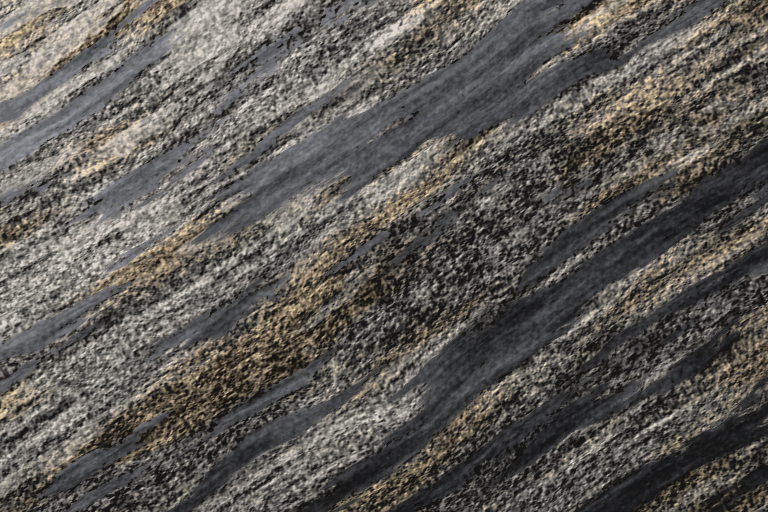
This texture is drawn by a WebGL 1 fragment shader. Its source:

```glsl
precision highp float;
uniform vec2 u_resolution;

#define STREAK_ANGLE 0.575
#define BAND_SPACING 0.40
#define GRAIN_SCALE 150.0
#define GRAIN_CONTRAST 0.68
#define STRIA_CONTRAST 0.80
#define RELIEF 0.28
#define OCHRE_AMOUNT 0.50
#define PIT_FLOOR 0.07

const vec3 SLATE_TINT = vec3(0.98, 0.99, 1.03);
const vec3 STONE_TINT = vec3(1.03, 1.00, 0.96);
const vec3 OCHRE_TINT = vec3(1.20, 1.00, 0.66);

float hash(vec2 cell) {
  vec3 h = fract(vec3(cell.xyx) * 0.1031);
  h += dot(h, h.yzx + 33.33);
  return fract((h.x + h.y) * h.z);
}

float noise(vec2 p) {
  vec2 cell = floor(p);
  vec2 f = fract(p);
  f = f * f * (3.0 - 2.0 * f);
  float low = mix(hash(cell), hash(cell + vec2(1.0, 0.0)), f.x);
  float high = mix(hash(cell + vec2(0.0, 1.0)), hash(cell + 1.0), f.x);
  return mix(low, high, f.y);
}

// Layered noise centred on zero
float fbm(vec2 p) {
  float sum = 0.0;
  float weight = 0.5;
  for (int i = 0; i < 5; i++) {
    sum += weight * (noise(p) - 0.5);
    p = mat2(1.94, 0.12, -0.12, 1.94) * p + 17.3;
    weight *= 0.52;
  }
  return sum;
}

// Small crumbs, slightly drawn out along the streaks
float grain(vec2 q) {
  vec2 g = q * GRAIN_SCALE * vec2(0.8, 1.2);
  return 0.6 * noise(g) + 0.4 * noise(g * 1.9 + 9.0) - 0.5;
}

void main() {
  vec2 p = gl_FragCoord.xy / u_resolution.y;

  // Streak frame: x runs along the grain, y across it
  float c = cos(STREAK_ANGLE);
  float s = sin(STREAK_ANGLE);
  vec2 q = vec2(c * p.x + s * p.y, c * p.y - s * p.x);
  q.y += 0.08 * fbm(q * vec2(1.6, 2.6) + 4.0);
  q.y += 0.010 * fbm(q * vec2(9.0, 22.0));
  vec2 seeded = q + vec2(3.0, 7.0);

  float light = clamp(0.5 + 0.55 * (p.y - 0.5) - 0.4 * (p.x - 0.75), 0.0, 1.0);
  float band = cos(6.2832 * q.y / BAND_SPACING);

  // Fine structure
  float crumbs = grain(seeded);
  float relief = crumbs - grain(seeded + vec2(-0.002, 0.003));
  float stria = fbm(seeded * vec2(6.0, 90.0));
  float clumps = fbm(seeded * vec2(34.0, 62.0));

  // Region masks with crumbled edges
  float pitField = 0.13 * band + fbm(seeded * vec2(2.2, 9.0) + 31.0);
  float pitted = smoothstep(-0.02, 0.18, pitField + 0.3 * clumps);
  float slateField = fbm(seeded * vec2(2.8, 24.0) + 53.0) - 0.06 * band;
  slateField += 0.14 * clumps + 0.09 * crumbs + 0.12 * stria;
  float slate = smoothstep(0.075, 0.125, slateField);
  float rim = smoothstep(0.03, 0.075, slateField) * (1.0 - slate);
  float flakeField = fbm(seeded * vec2(5.0, 25.0) + 71.0) + 0.18 * clumps;
  float flakes = smoothstep(0.08, 0.15, flakeField + 0.16 * (light - 0.65));
  float ochreField = fbm(seeded * vec2(2.0, 12.0) + 97.0) + 0.03 * band;
  float ochre = smoothstep(0.0, 0.20, ochreField + 0.25 * crumbs);

  // Striated stone, dark pitted crust and smooth slate
  float stone = mix(0.29, 0.52, light) + STRIA_CONTRAST * stria;
  stone += GRAIN_CONTRAST * crumbs + RELIEF * relief;
  float crust = mix(0.17, 0.38, light) + 0.55 * clumps + 0.3 * stria;
  crust += 1.1 * GRAIN_CONTRAST * crumbs + RELIEF * relief;
  float sheet = mix(0.05, 0.48, light) + 0.35 * stria;
  sheet += 0.16 * crumbs + 0.25 * fbm(seeded * vec2(5.0, 14.0));

  float tone = mix(stone, crust, pitted);
  tone = mix(tone, 0.56 + 0.2 * light + 0.45 * crumbs, 0.75 * flakes * light);
  tone -= 0.07 * rim;
  tone = mix(tone, sheet, 0.95 * slate);

  // Soft floor keeps shading inside the dark pits
  float above = tone - PIT_FLOOR;
  tone = PIT_FLOOR + 0.5 * (above + sqrt(above * above + 0.006));
  tone = min(tone, 0.84);

  // Cool sheets, warm stone and ochre dust
  vec3 tint = mix(STONE_TINT, OCHRE_TINT, OCHRE_AMOUNT * ochre * (1.0 - 0.7 * flakes));
  tint = mix(tint, SLATE_TINT, slate);
  gl_FragColor = vec4(clamp(tone * tint, 0.0, 1.0), 1.0);
}
```
